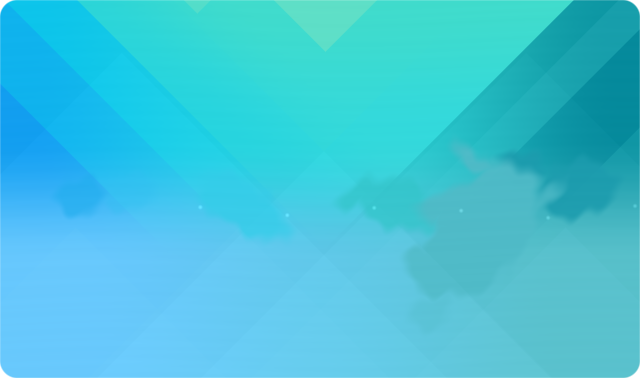
Give the GLSL for this background, as a Shadertoy shader.

```glsl
// Blue-to-teal card with diagonal bands, faint diamonds and watery blots.
#define CENTER_X 0.857
#define CORNER_RADIUS 0.046
#define FADE_TOP 0.36
#define FADE_BOTTOM 0.70
#define PEAK_SPACING 0.432
#define PEAK_GLOW 0.07
#define BLOT_SOFTNESS 0.015
#define BLOT_WOBBLE 0.009
#define BAND_BLEND 0.8
#define STREAK_STRENGTH 0.003
#define SPECK_COUNT 6

const vec3 AQUA = vec3(0.20, 0.85, 0.86);
const vec3 MINT = vec3(0.25, 0.86, 0.80);
const vec3 CYAN = vec3(0.05, 0.77, 0.92);
const vec3 AZURE = vec3(0.06, 0.70, 0.93);
const vec3 BLUE = vec3(0.07, 0.62, 0.94);
const vec3 TEAL = vec3(0.05, 0.59, 0.64);
const vec3 PALE_TEAL = vec3(0.09, 0.62, 0.67);
const vec3 DEEP_TEAL = vec3(0.02, 0.54, 0.61);
const vec3 HAZE = vec3(0.31, 0.73, 0.78);

float hash(float n) { return fract(sin(n * 91.7) * 437.5); }

// Antialiased step: 1 where d is positive.
float edge(float d) {
    float px = 1.0 / iResolution.y;
    return smoothstep(-px, px, d);
}

// Triangle hanging down to its tip (side = 1) or spreading below it (side = -1).
float wedge(vec2 p, vec2 tip, float side) {
    return edge(side * (tip.y - p.y) - abs(p.x - tip.x));
}

// Soft rotated ellipse.
float blot(vec2 p, vec2 center, vec2 radius, float angle) {
    vec2 q = p - center;
    float c = cos(angle), s = sin(angle);
    q = vec2(c * q.x + s * q.y, c * q.y - s * q.x);
    float d = (length(q / radius) - 1.0) * min(radius.x, radius.y);
    return smoothstep(BLOT_SOFTNESS, -BLOT_SOFTNESS, d);
}

vec3 diagonalBands(vec2 p) {
    float rise = p.x + p.y, fall = p.x - p.y;
    vec3 middle = mix(MINT, AQUA, smoothstep(0.0, 0.35, p.y));
    middle = mix(middle, vec3(0.12, 0.82, 0.88), 0.6 * smoothstep(0.65, 0.2, fall));
    // Left side
    vec3 col = mix(middle, CYAN, edge(0.204 - fall));
    col = mix(col, AZURE, edge(0.011 - fall));
    col = mix(col, BLUE, edge(-0.221 - fall));
    // Right side
    col = mix(col, TEAL, edge(rise - 1.518));
    col = mix(col, PALE_TEAL, edge(rise - 1.637));
    col = mix(col, DEEP_TEAL, edge(rise - 1.770));
    col = mix(col, PALE_TEAL, 0.6 * edge(rise - 2.03));
    // Bands melt into the middle colour near the center
    return mix(col, middle, BAND_BLEND * smoothstep(0.78, 0.12, abs(p.x - CENTER_X)));
}

vec3 lowerWash(float x) {
    vec3 col = mix(vec3(0.39, 0.77, 0.98), vec3(0.35, 0.76, 0.88), smoothstep(0.2, 1.0, x));
    return mix(col, vec3(0.33, 0.74, 0.78), smoothstep(0.85, 1.5, x));
}

vec3 addBlots(vec3 col, vec2 p) {
    // Layered sines roughen the outlines
    p += BLOT_WOBBLE * (sin(p.yx * vec2(47.0, 53.0) + 1.0) + 0.6 * sin(p.yx * 103.0 + p * 31.0));
    // Left and middle
    col = mix(col, vec3(0.13, 0.68, 0.93), 0.65 * blot(p, vec2(0.212, 0.520), vec2(0.065, 0.048), 0.4));
    col = mix(col, vec3(0.19, 0.75, 0.94), 0.4 * blot(p, vec2(0.343, 0.510), vec2(0.066, 0.048), 0.0));
    col = mix(col, vec3(0.20, 0.80, 0.91), 0.75 * blot(p, vec2(0.640, 0.545), vec2(0.135, 0.060), 0.6));
    float sea = max(blot(p, vec2(1.05, 0.54), vec2(0.11, 0.065), 0.35),
                    blot(p, vec2(0.955, 0.515), vec2(0.055, 0.033), -0.3));
    col = mix(col, vec3(0.20, 0.77, 0.79), 0.75 * sea);
    // Dark pair on the right, cut by a pale stroke
    float dark = max(blot(p, vec2(1.53, 0.50), vec2(0.10, 0.075), -0.2),
                     blot(p, vec2(1.385, 0.44), vec2(0.055, 0.042), 0.0));
    col = mix(col, vec3(0.11, 0.61, 0.68), 0.9 * dark);
    col = mix(col, HAZE, 0.8 * blot(p, vec2(1.45, 0.525), vec2(0.05, 0.016), -1.0));
    // Large hazy patch
    float patchMask = blot(p, vec2(1.272, 0.608), vec2(0.20, 0.12), 2.2);
    patchMask = max(patchMask, blot(p, vec2(1.26, 0.425), vec2(0.065, 0.024), 0.65));
    patchMask = max(patchMask, blot(p, vec2(1.163, 0.543), vec2(0.056, 0.030), -0.5));
    patchMask = max(patchMask, blot(p, vec2(1.165, 0.715), vec2(0.090, 0.070), 0.2));
    patchMask = max(patchMask, 0.4 * blot(p, vec2(1.143, 0.825), vec2(0.06, 0.04), -0.5));
    return mix(col, HAZE, 0.95 * patchMask);
}

void mainImage(out vec4 fragColor, in vec2 fragCoord) {
    // Height units, measured downward from the top
    vec2 size = vec2(iResolution.x / iResolution.y, 1.0);
    vec2 p = vec2(fragCoord.x, iResolution.y - fragCoord.y) / iResolution.y;
    vec3 col = mix(diagonalBands(p), lowerWash(p.x), smoothstep(FADE_TOP, FADE_BOTTOM, p.y));

    // Faint upper wedges and small bright ones on the top edge
    col = mix(col, MINT, 0.15 * wedge(p, vec2(CENTER_X, 0.40), 1.0));
    for (int i = -1; i <= 1; i++) {
        float k = float(i);
        col += 0.012 * wedge(p, vec2(CENTER_X + 0.535 * k, 0.40 - 0.26 * abs(k)), -1.0);
    }
    vec3 lime = vec3(0.42, 0.88, 0.77);
    col = mix(col, lime, 0.7 * wedge(p, vec2(0.861, 0.137), 1.0));
    col = mix(col, lime, 0.5 * wedge(p, vec2(0.522, 0.036), 1.0));

    col = addBlots(col, p);
    // Overlapping peaks along the bottom
    for (int i = 0; i < 4; i++)
        col = mix(col, vec3(0.48, 0.84, 0.96), PEAK_GLOW * wedge(p, vec2(0.2 + PEAK_SPACING * float(i), 0.602), -1.0));
    // Tiny specks and horizontal streaks
    for (int i = 0; i < SPECK_COUNT; i++) {
        float n = float(i) + 1.0;
        vec2 center = vec2(0.53 + 0.23 * float(i), 0.56 + 0.04 * (hash(n) - 0.5));
        col += 0.12 * smoothstep(0.008, 0.0, length(p - center));
    }
    col += STREAK_STRENGTH * sin(p.y * 190.0 + 2.0 * sin(p.x * 5.0)) * sin(p.y * 73.0 + p.x * 3.0);

    // Rounded white corners
    vec2 q = abs(p - 0.5 * size) - 0.5 * size + CORNER_RADIUS;
    float outside = length(max(q, 0.0)) - CORNER_RADIUS;
    fragColor = vec4(mix(col, vec3(1.0), edge(outside)), 1.0);
}
```
